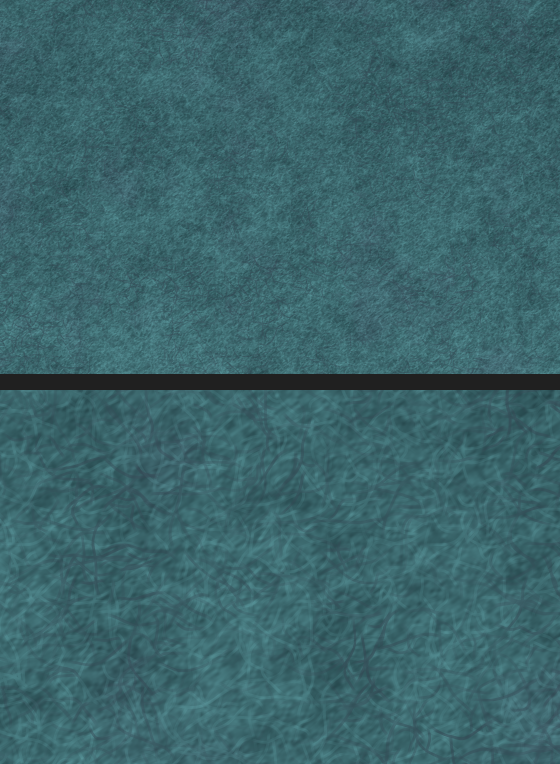
Top: the whole. Bottom: its middle third, enlarged.
A Shadertoy shader for this texture:

```glsl
// Teal wool felt: a soft mottled ground with fine woolly grain,
// covered by many thin curved fibres, pale ones below and dark ones on top.
// Fibres are scattered by jittered cells in several layers; p.y spans 0 to 1.

#define DEEP_TEAL vec3(0.175, 0.320, 0.340)
#define PALE_TEAL vec3(0.285, 0.490, 0.510)
#define FIBRE_INK vec3(0.205, 0.285, 0.330)
#define BASE_TONE 0.54
#define MOTTLE 0.75
#define FLUFF 0.75
#define GRAIN 0.70
#define PALE_GAIN 0.34
#define DARK_GAIN 0.64
#define FIBRE_CELL 0.050
#define FIBRE_WIDTH 0.0013
#define FIBRE_LAYERS 9

// Integer hash giving three values in 0..1
vec3 hash3(ivec2 cell, int seed) {
    uvec3 v = uvec3(ivec3(cell, seed)) * 1664525u + 1013904223u;
    v.x += v.y * v.z; v.y += v.z * v.x; v.z += v.x * v.y;
    v ^= v >> 16u;
    v.x += v.y * v.z; v.y += v.z * v.x; v.z += v.x * v.y;
    return vec3(v >> 8u) / 16777216.0;
}

float valueNoise(vec2 p, int seed) {
    ivec2 i = ivec2(floor(p));
    vec2 f = fract(p);
    f = f * f * (3.0 - 2.0 * f);
    float low = mix(hash3(i, seed).x, hash3(i + ivec2(1, 0), seed).x, f.x);
    float high = mix(hash3(i + ivec2(0, 1), seed).x, hash3(i + ivec2(1, 1), seed).x, f.x);
    return mix(low, high, f.y);
}

// Sum of octaves, centred on zero
float cloud(vec2 p, int seed) {
    float sum = 0.0, amp = 0.5;
    for (int i = 0; i < 4; i++) {
        sum += amp * (valueNoise(p, seed + i) - 0.5);
        p = mat2(1.6, 1.2, -1.2, 1.6) * p + 3.7;
        amp *= 0.58;
    }
    return sum;
}

vec2 turn(vec2 p, float angle) {
    float c = cos(angle), s = sin(angle);
    return vec2(c * p.x + s * p.y, c * p.y - s * p.x);
}

// Coverage of thin bent fibres that lean towards the angle "tilt"
float fibres(vec2 p, float cellSize, float tilt, float pixel, int seed) {
    float clear = 1.0;
    for (int layer = 0; layer < FIBRE_LAYERS; layer++) {
        int s = seed + layer * 2;
        vec2 g = p / cellSize + hash3(ivec2(layer), s).xy * 7.0;
        ivec2 home = ivec2(floor(g));
        for (int k = 0; k < 9; k++) {
            ivec2 cell = home + ivec2(k % 3 - 1, k / 3 - 1);
            vec3 place = hash3(cell, s);
            vec3 shape = hash3(cell, s + 1);
            float a = 2.0 * place.z - 1.0;
            float angle = tilt + 1.57 * a * mix(1.0, abs(a), 0.5);
            vec2 q = turn(g - vec2(cell) - place.xy, angle);
            float halfLength = mix(0.25, 0.9, shape.x * shape.x);
            float along = q.x / halfLength;
            float bend = (shape.y - 0.5) * 0.9;
            float wave = 0.06 * sin(along * 4.0 + shape.z * 6.0);
            float offset = q.y - halfLength * (bend * along * along + wave);
            float slope = 2.0 * bend * along;
            float dist = abs(offset) * cellSize / sqrt(1.0 + slope * slope);
            float line = clamp((FIBRE_WIDTH - dist) / pixel + 0.5, 0.0, 1.0);
            float taper = 1.0 - smoothstep(0.55, 1.0, abs(along));
            clear *= 1.0 - line * taper * mix(0.35, 1.0, shape.z);
        }
    }
    return 1.0 - clear;
}

void mainImage(out vec4 fragColor, in vec2 fragCoord) {
    float pixel = 1.0 / iResolution.y;
    vec2 p = fragCoord * pixel;
    vec2 uv = fragCoord / iResolution.xy;

    // Ground: light falling off upwards, broad mottling, brushed tufts, grain
    float patches = cloud(p * 10.0, 11);
    vec2 warp = 0.02 * vec2(cloud(p * 14.0, 31), cloud(p * 14.0, 41));
    vec2 brushed = turn(p + warp, 0.6) * vec2(45.0, 85.0);
    float tone = BASE_TONE + 0.24 * (0.5 - uv.y) - 0.06 * (uv.x - 0.5);
    tone += MOTTLE * patches + FLUFF * cloud(brushed, 21);
    tone += GRAIN * (valueNoise(turn(p, 0.6) * vec2(190.0, 320.0), 51) - 0.5);

    // Pale fibres lift the tone, mostly along a rising diagonal
    tone += PALE_GAIN * (fibres(p, FIBRE_CELL * 0.8, 0.7, pixel, 100) - 0.25);
    vec3 colour = mix(DEEP_TEAL, PALE_TEAL, tone);

    // Dark fibres gather in the darker patches
    float gather = smoothstep(-0.28, 0.22, cloud(p * 8.0 + 5.0, 61) - 0.5 * patches);
    float dark = fibres(p + warp * 0.5, FIBRE_CELL, 0.0, pixel, 200);
    colour = mix(colour, FIBRE_INK, DARK_GAIN * dark * mix(0.25, 1.0, gather));

    // Faint blue-grey haze where the wool is worn
    float haze = smoothstep(0.0, 0.3, cloud(p * 6.0 + 9.0, 71));
    colour += haze * vec3(0.016, -0.006, 0.006);

    fragColor = vec4(clamp(colour, 0.0, 1.0), 1.0);
}
```
